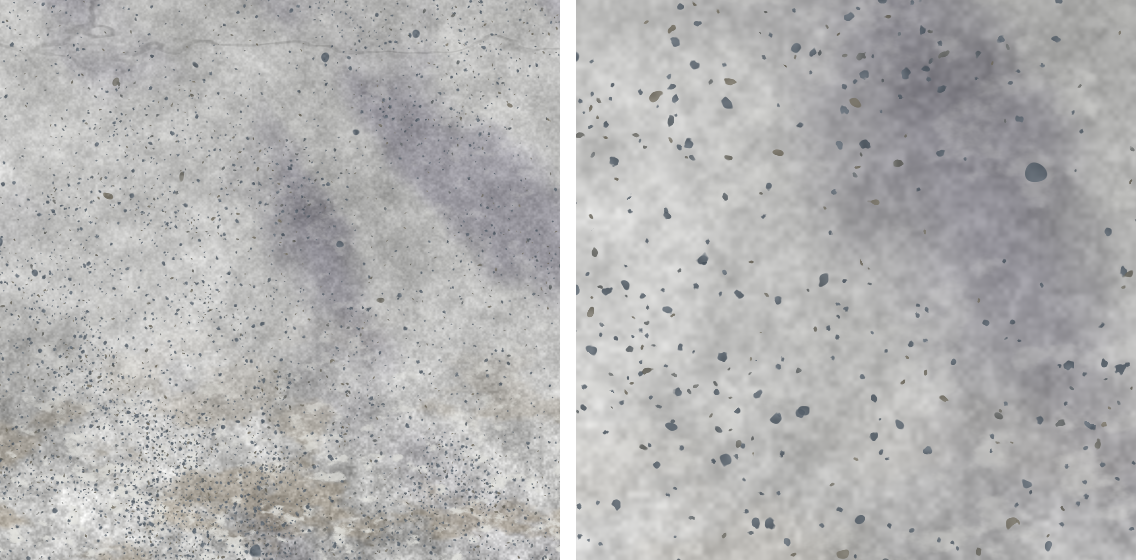
Left: the whole. Right: its middle third, enlarged.
A WebGL 1 fragment shader for this texture:

```glsl
precision highp float;
// Weathered pale concrete with violet shade, dark pebbles and warm stains.
uniform vec2 u_resolution;

const vec3 STONE = vec3(0.735, 0.735, 0.730);
const vec3 VIOLET_SHADE = vec3(-0.125, -0.130, -0.095);
const vec3 PEBBLE_BLUE = vec3(0.34, 0.38, 0.42);
const vec3 PEBBLE_BROWN = vec3(0.45, 0.43, 0.38);
const vec3 STAIN = vec3(0.60, 0.55, 0.47);
const vec3 FLECK = vec3(0.89, 0.89, 0.87);
const float MOTTLE = 0.30;        // contrast of the broad clouds
const float BLOTCH = 0.24;        // contrast of the mid-sized blotches
const float GRAIN = 0.17;         // contrast of the fine sand
const float BAND_PERIOD = 0.42;   // spacing of the slanting shade
const float BAND_SLANT = 0.75;
const float TAU = 6.28318;

float hash(vec2 p) {
  vec3 q = fract(vec3(p.xyx) * 0.1031);
  q += dot(q, q.yzx + 33.33);
  return fract((q.x + q.y) * q.z);
}

vec2 hash2(vec2 p) {
  return vec2(hash(p + 17.3), hash(p + 71.9));
}

mat2 turn(float a) {
  return mat2(cos(a), sin(a), -sin(a), cos(a));
}

float noise(vec2 p) {
  vec2 i = floor(p), f = fract(p);
  f = f * f * (3.0 - 2.0 * f);
  return mix(mix(hash(i), hash(i + vec2(1.0, 0.0)), f.x),
             mix(hash(i + vec2(0.0, 1.0)), hash(i + 1.0), f.x), f.y);
}

float fbm(vec2 p) {
  float sum = 0.0, amp = 0.5;
  for (int i = 0; i < 5; i++) {
    sum += amp * noise(p);
    p = turn(0.6) * p * 2.03 + 9.7;
    amp *= 0.5;
  }
  return sum / 0.97;
}

// One rough, turned ellipse per occupied cell: x is coverage, y a random tint.
vec2 pebbles(vec2 p, float cells, float radius, float density) {
  vec2 q = turn(cells) * p * cells + 50.0;
  vec2 id = floor(q);
  vec2 shape = hash2(id + 5.0);
  vec2 d = fract(q) - 0.5 - 0.5 * (hash2(id) - 0.5);
  d = turn(TAU * shape.x) * d;
  d.y *= 1.0 + 0.8 * shape.y;
  float r = radius * (0.55 + 0.45 * hash(id + 31.0));
  float dist = length(d) + radius * 0.6 * (noise(q * 6.0) - 0.5);
  float soft = 0.9 * cells / u_resolution.y;
  float cover = 1.0 - smoothstep(r - soft, r + soft, dist);
  return vec2(cover * step(hash(id + 83.0), density), shape.y);
}

vec3 addPebbles(vec3 col, vec2 p, float cells, float radius, float density) {
  vec2 stone = pebbles(p, cells, radius, density);
  vec3 tint = mix(PEBBLE_BLUE, PEBBLE_BROWN, smoothstep(0.5, 1.0, stone.y));
  tint += 0.16 * (noise(p * 190.0) - 0.5);
  return mix(col, tint, 0.85 * stone.x);
}

void main() {
  vec2 p = gl_FragCoord.xy / u_resolution.y;
  float rough = 1.0 - smoothstep(0.05, 0.5, p.y);
  float gritty = 1.0 - smoothstep(0.2, 0.95, p.y + 0.4 * p.x);

  // Clouded surface and sand
  float broad = fbm(p * 3.5 + 4.0);
  float blotch = fbm(p * 26.0 + 13.0);
  float sand = 0.55 * noise(p * 150.0) + 0.45 * noise(p * 290.0 + 7.0);
  vec3 col = STONE + MOTTLE * (broad - 0.5);
  col += BLOTCH * (blotch - 0.5) * mix(0.75, 1.5, rough);
  col += GRAIN * (sand - 0.5) * mix(0.85, 1.6, rough);

  // Slanting violet shade, broken up by noise
  float warp = fbm(p * 4.0 + 21.0) - 0.5;
  float band = cos(TAU * (p.x + BAND_SLANT * p.y - 0.93 + 0.3 * warp) / BAND_PERIOD);
  float patches = smoothstep(0.32, 0.62, fbm(p * 3.0 + 37.0));
  float shade = smoothstep(-0.35, 0.9, band) * patches;
  col += VIOLET_SHADE * shade * mix(1.0, 0.5, rough);

  // Warm stains and pale flecks on the rough lower part
  float stain = smoothstep(0.5, 0.68, fbm(p * vec2(9.0, 15.0) + 61.0));
  col = mix(col, STAIN + 0.2 * (sand - 0.5), 0.5 * stain * rough);
  float fleck = smoothstep(0.56, 0.76, fbm(p * vec2(38.0, 55.0) + 90.0));
  col = mix(col, FLECK, fleck * (0.2 + 0.6 * rough));

  // Wandering hairline edges near the top and bottom
  float crease = abs(fbm(p * vec2(2.5, 6.0) + 45.0) - 0.5);
  float rim = smoothstep(0.82, 0.97, p.y) + 0.7 * (1.0 - smoothstep(0.03, 0.2, p.y));
  col -= 0.10 * rim * (1.0 - smoothstep(0.004, 0.018, crease));

  // Clustered pebbles, from dust to a few large stones
  float cluster = smoothstep(0.40, 0.66, fbm(p * 6.0 + 73.0) + 0.08 * shade);
  float density = 0.04 + 0.14 * cluster + gritty * (0.10 + 0.42 * cluster);
  col = addPebbles(col, p, 150.0, 0.26, density * 0.8);
  col = addPebbles(col, p, 88.0, 0.28, density * 0.8);
  col = addPebbles(col, p, 52.0, 0.22, density * 0.65);
  col = addPebbles(col, p, 15.0, 0.15, 0.09);

  gl_FragColor = vec4(clamp(col, 0.0, 1.0), 1.0);
}
```
